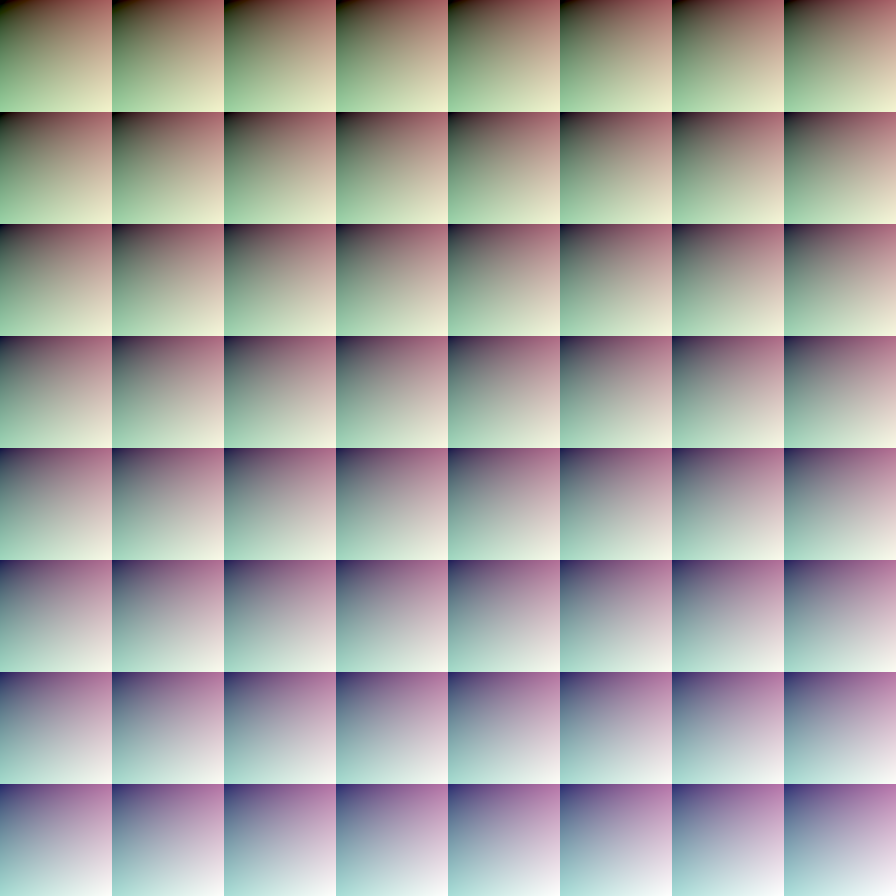
Write a WebGL 1 fragment shader that draws this pattern.

```glsl
precision highp float;

uniform vec2 u_resolution;

const float CELLS = 8.0;                           // repeats across and down
const vec3 LUMA_WEIGHTS = vec3(0.30, 0.60, 0.10);
const vec3 SATURATION = vec3(0.30, 0.30, 0.22);    // colour kept per channel
const vec3 BLACK_POINT = vec3(0.03, 0.03, 0.06);
const float GAMMA = 0.58;                          // below 1 lifts the midtones
const int SUBSAMPLES = 3;                          // per axis, for smooth edges

// Faded film look: partial desaturation, crushed blacks, lifted midtones
vec3 grade(vec3 color) {
  float luma = dot(color, LUMA_WEIGHTS);
  vec3 faded = mix(vec3(luma), color, SATURATION);
  vec3 level = max(faded - BLACK_POINT, 0.0) / (1.0 - BLACK_POINT);
  return pow(level, vec3(GAMMA));
}

// Colour cube unrolled into cells: red runs right, green runs down,
// and blue steps up from cell to cell in reading order
vec3 cubeColor(vec2 uv) {
  vec2 grid = vec2(uv.x, 1.0 - uv.y) * CELLS;
  vec2 cell = floor(grid);
  float blue = (cell.y * CELLS + cell.x) / (CELLS * CELLS - 1.0);
  return vec3(fract(grid), blue);
}

void main() {
  vec3 sum = vec3(0.0);
  float count = float(SUBSAMPLES);

  // Average within the pixel to smooth the cell borders
  for (int j = 0; j < SUBSAMPLES; j++) {
    for (int i = 0; i < SUBSAMPLES; i++) {
      vec2 offset = (vec2(float(i), float(j)) + 0.5) / count - 0.5;
      vec2 uv = (gl_FragCoord.xy + offset) / u_resolution;
      sum += grade(cubeColor(uv));
    }
  }

  gl_FragColor = vec4(sum / (count * count), 1.0);
}
```
